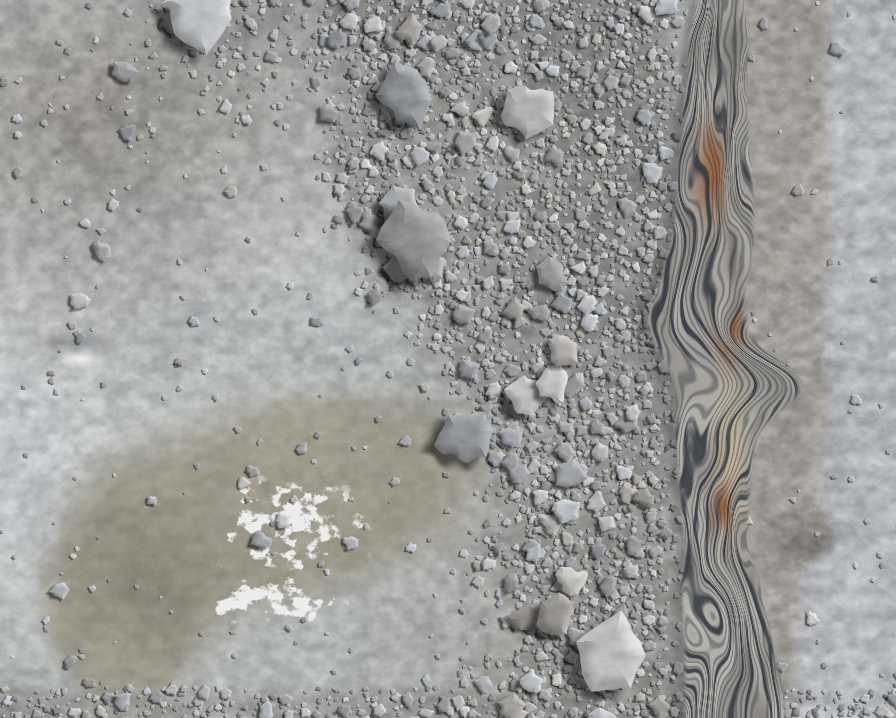
Write a WebGL 1 fragment shader that draws this texture.

```glsl
precision highp float;
// Aerial quarry ground: mud flat, rubble band, fibrous ridge and ribbed track.
uniform vec2 u_resolution;
const vec3 DUST = vec3(.68, .69, .69), PALE = vec3(.755, .765, .775);
const vec3 BROWN = vec3(.59, .575, .555), MUD = vec3(.575, .56, .50);
const vec3 GRAVEL = vec3(.545, .54, .53), TRACK = vec3(.69, .70, .72);
const vec3 FIBRE = vec3(.62, .61, .59), FIBRE_DARK = vec3(.20, .22, .25);
const vec3 RUST = vec3(.60, .36, .22), CREAM = vec3(.77, .70, .58);
const vec2 LIGHT = vec2(.8, .6), SHADOW = vec2(-.34, -.22);
const float SHADOW_DEPTH = .52, RIB_SPACING = .039;

float hash(vec2 p) {
  vec3 q = fract(p.xyx * .1031);
  q += dot(q, q.yzx + 33.33);
  return fract((q.x + q.y) * q.z);
}
float noise(vec2 p) {
  vec2 i = floor(p), f = fract(p);
  f *= f * (3. - 2. * f);
  return mix(mix(hash(i), hash(i + vec2(1, 0)), f.x),
             mix(hash(i + vec2(0, 1)), hash(i + 1.), f.x), f.y);
}
float fbm(vec2 p) {
  float sum = 0., amp = .5;
  for (int i = 0; i < 5; i++) {
    sum += amp * noise(p);
    p = mat2(1.6, 1.2, -1.2, 1.6) * p + 17.3;
    amp *= .5;
  }
  return sum;
}
float bump(float x, float c, float w) { return exp(-(x - c) * (x - c) / (w * w)); }
float blob(vec2 p, float x, float y, float w, float h) { return bump(p.x, x, w) * bump(p.y, y, h); }

// Rubble band, with a loose foot and crest.
float rubbleEdge(float y) { return .68 - .225 * smoothstep(.28, .80, y); }
float rubbleMask(vec2 p) {
  float e = rubbleEdge(p.y) + .07 * (noise(p * 14.) - .5);
  float band = smoothstep(e - .035, e + .05, p.x) * (1. - smoothstep(.91, .97, p.x));
  float foot = .8 - .8 * smoothstep(.02, .055, p.y);
  return max(band, max(foot, .6 * blob(p, .34, .98, .14, .12)));
}
// Polygon stone: x is signed distance, y is the light on the nearest facet.
vec2 rock(vec2 d, float r, float seed) {
  vec2 best = vec2(-1., 0.);
  for (int i = 0; i < 6; i++) {
    float k = float(i), a = k * 1.047 + seed * 6.28 + .8 * hash(vec2(k, seed * 91.));
    vec2 n = vec2(cos(a), sin(a));
    float e = dot(d, n) - r * mix(.55, 1., hash(vec2(seed * 73., k + 9.)));
    if (e > best.x) best = vec2(e, dot(n, LIGHT));
  }
  return best;
}
void paintRock(inout vec3 col, vec2 p, vec2 c, float r, float seed) {
  vec2 d = p - c;
  if (dot(d, d) > 4. * r * r) return;
  float aa = .8 / u_resolution.y;
  d += r * .22 * (noise(p / r * 2.5 + seed * 40.) - .5);
  col *= 1. - SHADOW_DEPTH * (1. - smoothstep(-.2 * r, .18 * r, rock(d - SHADOW * r, r, seed).x));
  vec2 body = rock(d, r, seed);
  float tone = mix(.56, .77, hash(vec2(seed * 57., 3.))) + .17 * body.y * smoothstep(-.5 * r, 0., body.x);
  tone += .16 * (fbm(p * vec2(50., 80.) + seed * 9.) - .5);
  vec3 tint = 1. + .05 * (seed - .6) * vec3(1., .1, -1.);
  col = mix(col, tone * tint, 1. - smoothstep(-aa, aa, body.x));
}
void scatterRocks(inout vec3 col, vec2 p, float cell, float cover, float heap) {
  for (int i = 0; i < 9; i++) {
    vec2 id = floor(p / cell) + vec2(mod(float(i), 3.), floor(float(i) / 3.)) - 1.;
    vec2 key = id + cell * 4000.;
    vec2 c = (id + .15 + .7 * vec2(hash(key), hash(key + 31.))) * cell;
    float near = bump(c.x, rubbleEdge(c.y) + .11, .13);
    float chance = cover * rubbleMask(c) * mix(1., near, heap) + .025 * (1. - heap);
    if (hash(key + 13.) < chance)
      paintRock(col, p, c, cell * mix(.22, .55, hash(key + 77.)), hash(key + 5.));
  }
}
vec3 ground(vec2 p) {
  float cloud = fbm(p * 5.), grain = fbm(p * vec2(65., 80.));
  float pale = blob(p, .34, .64, .25, .15) + blob(p, .02, .37, .13, .24);
  float brown = blob(p, .15, .83, .24, .18) + .6 * blob(p, .78, .14, .17, .22);
  vec3 col = mix(DUST, PALE, min(pale * .8, 1.));
  col = mix(col, BROWN, min(brown * (.4 + cloud), .85));
  float mud = blob(p - vec2(0., .22 * (p.x - .4)), .43, .30, .27, .15) + blob(p, .17, .15, .10, .16);
  mud = smoothstep(.28, .72, mud + .5 * (cloud - .5));
  col = mix(mix(col, MUD, mud * .9), GRAVEL, rubbleMask(p) * .85);
  col *= 1. - .13 * blob(p, .85, .77, .10, .25) - .2 * blob(p, .10, .52, .06, .018);
  col += (cloud - .48) * .16 + (grain - .48) * mix(.24, .12, mud);
  // Wet glints broken into flecks.
  float wet = blob(p, .40, .265, .10, .06) + blob(p, .38, .16, .085, .025);
  float fleck = smoothstep(.74, .88, fbm(p * vec2(62., 75.) + 8.) + .38 * wet);
  col = mix(col, vec3(.93), fleck * smoothstep(.08, .4, wet));
  return mix(col, vec3(.95), .9 * blob(p, .112, .50, .022, .009));
}
// Brown verge and pale ribbed track.
vec3 trackSide(vec2 p) {
  float rib = sin(6.283 * (p.y + .012 * noise(p * 12.)) / RIB_SPACING);
  float edge = 1.1 + .05 * smoothstep(.20, .24, p.y) + .03 * (noise(p * 9.) - .5);
  vec3 col = mix(BROWN + .03, TRACK + .02 * rib, smoothstep(edge - .02, edge + .02, p.x));
  col *= 1. - .25 * blob(p, 1.12, .25, .04, .025);
  return col + .26 * (fbm(p * vec2(65., 85.)) - .48) + .1 * (fbm(p * 7.) - .48);
}
void paintFibres(inout vec3 col, vec2 p) {
  float y = p.y, wob = .018 * (noise(vec2(y * 17., 2.)) - .5);
  float left = .945 + .015 * smoothstep(.8, 1., y) - .05 * bump(y, .56, .075) + wob;
  float right = 1.1 + .075 * bump(y, .465, .045) - .055 * smoothstep(0., .3, y) - wob;
  float u = (p.x - left) / (right - left);
  float flow = u * 7. + 4. * noise(vec2(u * 2.2, y * 8.)) + 1.3 * noise(vec2(u * 6., y * 19.));
  float coarse = abs(fract(flow) - .5) * 2., fine = abs(fract(flow * 2.7 + noise(p * 30.)) - .5) * 2.;
  float gate = smoothstep(.25, .65, noise(vec2(flow * .8, y * 11.)));
  float dark = .85 * gate * (1. - smoothstep(.08, .42, coarse)) + .42 * (1. - smoothstep(.1, .6, fine));
  float rust = blob(p, .99, .76, .02, .06) + blob(p, 1.015, .55, .018, .05) + blob(p, 1.005, .29, .013, .035);
  vec3 fibre = FIBRE + .22 * (noise(vec2(flow * 2., y * 14.)) - .5);
  fibre = mix(fibre, CREAM, .8 * blob(p, 1.015, .37, .022, .10));
  fibre = mix(fibre, RUST, min(rust, 1.) * smoothstep(.2, .7, noise(vec2(flow * 1.5, y * 9.))));
  fibre = mix(fibre, FIBRE_DARK, min(dark, .9));
  col *= 1. - .25 * bump(u, -.02, .12);
  col = mix(col, fibre, smoothstep(-.03, .05, u) * (1. - smoothstep(.95, 1.04, u)));
}
void main() {
  vec2 p = gl_FragCoord.xy / u_resolution.y;
  vec3 col = mix(ground(p), trackSide(p), smoothstep(.98, 1.02, p.x));
  for (int i = 0; i < 4; i++) {
    float k = float(i);
    scatterRocks(col, p, .011 * pow(1.7, k), .75 - .14 * k, k * k / 9.);
  }
  paintRock(col, p, vec2(.285, .97), .052, .31);
  paintRock(col, p, vec2(.56, .873), .05, .17);
  paintRock(col, p, vec2(.74, .845), .044, .45);
  paintRock(col, p, vec2(.575, .667), .058, .71);
  paintRock(col, p, vec2(.65, .39), .043, .23);
  paintRock(col, p, vec2(.775, .15), .036, .94);
  paintRock(col, p, vec2(.85, .075), .058, .56);
  paintFibres(col, p);
  gl_FragColor = vec4(col, 1.);
}
```
